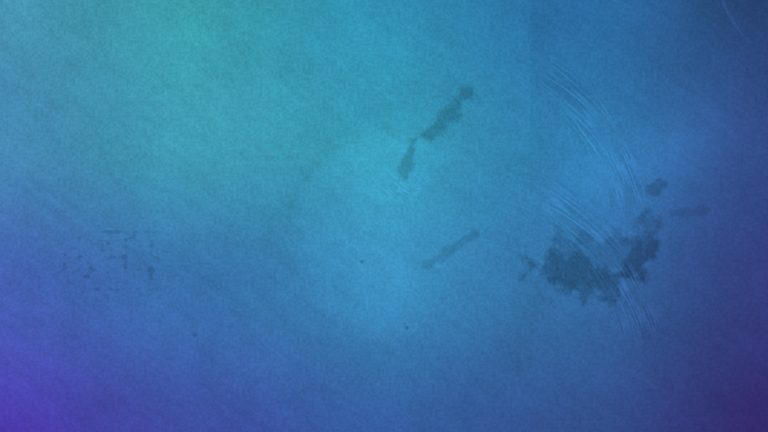
A WebGL 1 fragment shader for this background:

```glsl
precision highp float;
// Weathered blue-teal plaster wall with violet corners, dark scuffs and curved scratches.
uniform vec2 u_resolution;

// Tuning: strengths are relative brightness, lengths are in canvas heights.
const float GRAIN = 0.075;
const float CLOUDS = 0.10;
const float BRUSHING = 0.035;
const float SCRATCH = 0.15;
const float SCUFF = 0.19;
const float SPECK = 0.16;
const float GRAIN_SCALE = 150.0;

float hash(vec2 p) {
  p = fract(p * vec2(0.1031, 0.1137));
  p += dot(p, p.yx + 33.33);
  return fract((p.x + p.y) * p.x * 7.31);
}

vec2 gradient(vec2 cell) {
  float angle = 6.2832 * hash(cell + 57.0);
  return vec2(cos(angle), sin(angle));
}

// Gradient noise, roughly -0.7 to 0.7
float noise(vec2 p) {
  vec2 i = floor(p), f = fract(p);
  vec2 u = f * f * f * (f * (f * 6.0 - 15.0) + 10.0);
  vec2 e = vec2(0.0, 1.0);
  float low = mix(dot(gradient(i), f), dot(gradient(i + e.yx), f - e.yx), u.x);
  float high = mix(dot(gradient(i + e), f - e), dot(gradient(i + 1.0), f - 1.0), u.x);
  return mix(low, high, u.y);
}

float fbm(vec2 p) {
  float sum = 0.0, amp = 0.6;
  for (int i = 0; i < 5; i++) {
    sum += amp * noise(p);
    p = mat2(1.6, 1.2, -1.2, 1.6) * p + 7.3;
    amp *= 0.55;
  }
  return sum;
}

// Weight between two neighbouring colour stops
float ease(float t) {
  t = clamp(t, 0.0, 1.0);
  return mix(t, t * t * (3.0 - 2.0 * t), 0.5);
}

// Five evenly spaced colours from left to right
vec3 row(float x, vec3 a, vec3 b, vec3 c, vec3 d, vec3 e) {
  x *= 4.0;
  vec3 left = mix(mix(a, b, ease(x)), c, ease(x - 1.0));
  return mix(mix(left, d, ease(x - 2.0)), e, ease(x - 3.0));
}

vec3 wallColor(vec2 uv) {
  vec3 top = row(uv.x, vec3(.27, .57, .69), vec3(.23, .62, .67), vec3(.19, .57, .71), vec3(.17, .43, .65), vec3(.16, .27, .46));
  vec3 upper = row(uv.x, vec3(.27, .54, .71), vec3(.24, .60, .69), vec3(.22, .61, .72), vec3(.19, .48, .68), vec3(.19, .29, .52));
  vec3 lower = row(uv.x, vec3(.27, .38, .71), vec3(.22, .44, .67), vec3(.22, .53, .71), vec3(.20, .42, .63), vec3(.20, .24, .49));
  vec3 bottom = row(uv.x, vec3(.30, .23, .68), vec3(.24, .30, .62), vec3(.21, .37, .63), vec3(.20, .32, .56), vec3(.20, .16, .42));
  float y = uv.y * 3.0;
  return mix(mix(mix(bottom, lower, ease(y)), upper, ease(y - 1.0)), top, ease(y - 2.0));
}

float capsule(vec2 p, vec2 a, vec2 b) {
  vec2 along = b - a;
  return length(p - a - along * clamp(dot(p - a, along) / dot(along, along), 0.0, 1.0));
}

// Ragged stain around a segment
float scuff(vec2 p, vec2 a, vec2 b, float radius, float rough) {
  float d = capsule(p, a, b) + rough * radius * 1.8;
  return 1.0 - smoothstep(radius * 0.4, radius * 1.3, d);
}

// Bundle of broken concentric scratches; arc holds middle angle and half span
float scratches(vec2 p, vec2 center, float radius, float spread, vec2 arc, float density) {
  vec2 q = p - center;
  float angle = atan(q.y, q.x);
  float offset = length(q) - radius;
  float ridge = noise(vec2((offset + 0.012 * angle) * density, angle * 3.0));
  float line = 1.0 - smoothstep(0.0, 0.24, abs(ridge));
  float span = 1.0 - smoothstep(0.5, 1.0, abs(angle - arc.x) / arc.y);
  float band = 1.0 - smoothstep(0.3, 1.0, abs(offset) / spread);
  return (line - 0.35) * span * band * smoothstep(-0.5, 0.3, noise(p * 14.0));
}

void main() {
  vec2 uv = gl_FragCoord.xy / u_resolution;
  vec2 p = gl_FragCoord.xy / u_resolution.y;
  p.x += 0.5 * (16.0 / 9.0 - u_resolution.x / u_resolution.y);
  float cloud = fbm(p * 3.5 + 3.0);
  float rough = fbm(p * 22.0);
  vec3 color = wallColor(uv);

  // Mottled plaster and faint diagonal brushing
  float shade = 1.0 + CLOUDS * cloud + 0.05 * rough;
  shade += BRUSHING * noise(mat2(0.8, 0.6, -0.6, 0.8) * p * vec2(9.0, 55.0));

  // Pale round patch, tonal seam and blue highlights
  float disk = length((p - vec2(0.91, 0.45)) * vec2(1.0, 0.92)) + 0.03 * cloud;
  shade += 0.055 * (1.0 - smoothstep(0.19, 0.24, disk)) * (1.0 - smoothstep(0.85, 1.1, p.x));
  shade -= 0.05 * smoothstep(1.22, 1.235, p.x + 0.02 * rough) * (1.0 - smoothstep(1.23, 1.5, p.x)) * smoothstep(0.55, 0.75, p.y);
  shade += 0.13 * exp(-28.0 * dot(p - vec2(1.50, 0.58), p - vec2(1.50, 0.58))) * (1.0 + cloud);

  // Dark scuffs
  float stain = 0.75 * scuff(p, vec2(1.00, 0.69), vec2(1.076, 0.78), 0.018, rough);
  stain += 0.75 * scuff(p, vec2(0.935, 0.60), vec2(0.954, 0.667), 0.015, rough);
  stain += scuff(p, vec2(1.27, 0.38), vec2(1.41, 0.34), 0.042, rough);
  stain += 0.8 * scuff(p, vec2(1.47, 0.375), vec2(1.50, 0.48), 0.032, rough);
  stain += 0.6 * scuff(p, vec2(1.33, 0.41), vec2(1.46, 0.40), 0.06, rough);
  stain += 0.8 * scuff(p, vec2(1.515, 0.56), vec2(1.525, 0.575), 0.014, rough);
  stain += 0.5 * scuff(p, vec2(1.56, 0.51), vec2(1.63, 0.51), 0.013, rough);
  stain += 0.5 * scuff(p, vec2(0.991, 0.387), vec2(1.10, 0.456), 0.011, rough);
  shade -= SCUFF * min(stain, 1.2);

  // Pits scattered at left, with three stray specks
  float pitArea = 1.0 - smoothstep(0.4, 1.0, length((p - vec2(0.27, 0.40)) / vec2(0.19, 0.12)));
  float pits = pitArea * smoothstep(0.18, 0.42, noise(p * vec2(50.0, 68.0)));
  float stray = min(length(p - vec2(0.838, 0.394)), length(p - vec2(0.942, 0.241)));
  stray = min(stray, length(p - vec2(0.451, 0.225)));
  shade -= SPECK * (0.65 * pits + 1.0 - smoothstep(0.002, 0.007, stray));

  // Curved scratches
  float marks = scratches(p, vec2(0.995, 0.444), 0.463, 0.075, vec2(0.60, 0.60), 95.0);
  marks += scratches(p, vec2(0.995, 0.097), 0.508, 0.085, vec2(0.68, 0.58), 95.0);
  marks += 0.8 * scratches(p, vec2(0.984, 0.664), 0.125, 0.045, vec2(-2.0, 0.50), 80.0);
  float corner = abs(length(p - vec2(1.93, 1.10)) - 0.277);
  marks += 0.8 * (1.0 - smoothstep(0.001, 0.005, corner)) * smoothstep(0.90, 0.93, p.y) * (1.0 - smoothstep(1.73, 1.75, p.x));
  shade += SCRATCH * marks;

  // Fine grain
  shade += GRAIN * (noise(p * GRAIN_SCALE) + 0.6 * noise(p * GRAIN_SCALE * 0.53 + 9.0));
  gl_FragColor = vec4(clamp(color * shade, 0.0, 1.0), 1.0);
}
```
